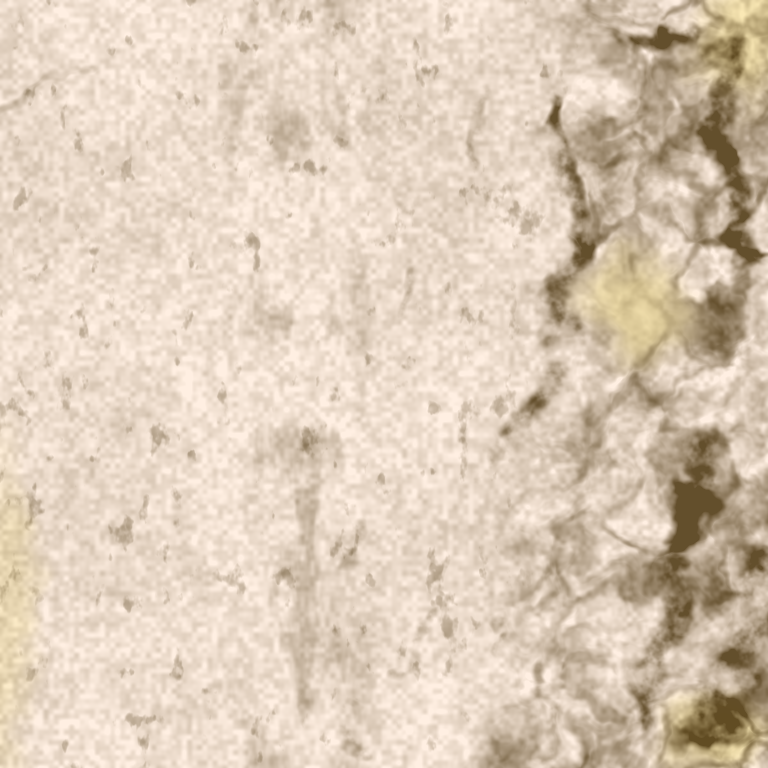
Write a Shadertoy shader that draws this texture.

```glsl
// Pale weathered plaster that breaks into crumbling stone along its right side.
// One darkness value gathers grain, stains, relief and crevices, and then
// blends from cream to dark umber; ochre tints the hollows.

float hash(vec2 p) {
    vec3 q = fract(p.xyx * vec3(0.1031, 0.1030, 0.0973));
    q += dot(q, q.yzx + 33.33);
    return fract((q.x + q.y) * q.z);
}

float noise(vec2 p) {
    vec2 i = floor(p), f = fract(p);
    f = f * f * (3.0 - 2.0 * f);
    return mix(mix(hash(i), hash(i + vec2(1, 0)), f.x),
               mix(hash(i + vec2(0, 1)), hash(i + vec2(1, 1)), f.x), f.y);
}

float fbm(vec2 p) {
    float sum = 0.0, amp = 0.5;
    for (int i = 0; i < 4; i++) {
        sum += amp * noise(p);
        p = mat2(1.6, 1.2, -1.2, 1.6) * p + 17.3;
        amp *= 0.5;
    }
    return sum;
}

// Gap between the two nearest cell centres: zero along the joints of lumps
float lumpJoint(vec2 p) {
    vec2 cell = floor(p);
    float near = 9.0, second = 9.0;
    for (int y = -1; y <= 1; y++)
    for (int x = -1; x <= 1; x++) {
        vec2 c = cell + vec2(x, y);
        float d = length(c + vec2(hash(c), hash(c + 71.0)) - p);
        second = min(second, max(near, d));
        near = min(near, d);
    }
    return second - near;
}

// Soft-edged stroke from a to b
float crack(vec2 p, vec2 a, vec2 b, float width) {
    vec2 ab = b - a;
    float t = clamp(dot(p - a, ab) / dot(ab, ab), 0.0, 1.0);
    return 1.0 - smoothstep(0.15 * width, width, length(p - a - ab * t));
}

float blob(vec2 p, vec2 centre, vec2 radius) {
    return 1.0 - smoothstep(0.3, 1.0, length((p - centre) / radius));
}

void mainImage(out vec4 fragColor, in vec2 fragCoord) {
    vec2 uv = fragCoord / iResolution.xy;
    vec2 warp = vec2(fbm(uv * 16.0), fbm(uv * 16.0 + 40.0)) - 0.47;
    vec2 p = uv + 0.07 * warp;
    float patches = fbm(uv * 7.0 + 5.0);
    float rough = smoothstep(-0.05, 0.08, p.x - mix(0.62, 0.74, uv.y));

    // Fine grain over the whole wall
    float dark = 0.03 + 0.24 * (noise(uv * 150.0) - 0.5)
                      + 0.15 * (noise(uv * 83.0 + 9.0) - 0.5);

    // Smooth plaster: broad stains, vertical smudges and small pits
    float plaster = 1.0 - rough;
    float band = exp(-pow((uv.x - 0.38) / 0.13, 2.0));
    dark += plaster * 0.22 * (patches - 0.47);
    dark += plaster * band * 0.30 * smoothstep(0.48, 0.75, fbm(uv * vec2(30, 12)));
    dark += plaster * 0.35 * smoothstep(0.64, 0.78, fbm(uv * vec2(48, 32) + 3.0));

    // Scattered short scars, denser towards the broken edge
    for (int i = 0; i < 14; i++) {
        float k = float(i);
        vec2 a = vec2(mix(0.3, 0.72, sqrt(hash(vec2(k, 3)))), hash(vec2(k, 8)));
        float angle = mix(0.4, 1.7, hash(vec2(k, 14)));
        vec2 b = a + mix(0.02, 0.07, hash(vec2(k, 21))) * vec2(cos(angle), sin(angle));
        dark += 0.30 * crack(p, a, b, 0.012) * smoothstep(0.3, 0.6, fbm(uv * 40.0));
    }
    dark += 0.18 * crack(p, vec2(0.0, 0.865), vec2(0.11, 0.92), 0.011);

    // Crumbled stone: lit relief, cavities and joints between lumps
    float height = fbm(p * 22.0);
    float relief = fbm((p + vec2(-0.012, 0.012)) * 22.0) - height;
    float cavity = 1.0 - smoothstep(0.28, 0.50, fbm(p * 17.0 + 31.0));
    float joint = 1.0 - smoothstep(0.0, 0.30, lumpJoint(p * 13.0));
    float rightward = smoothstep(0.7, 1.0, uv.x);
    joint *= smoothstep(0.36, 0.58, patches + 0.15 * rightward);
    dark += rough * (0.04 + 0.9 * relief + 0.36 * cavity
                     + (0.26 + 0.24 * rightward) * joint);

    // Main crevices
    float deep = crack(p, vec2(0.73, 0.87), vec2(0.75, 0.68), 0.017);
    deep = max(deep, crack(p, vec2(0.75, 0.68), vec2(0.73, 0.56), 0.030));
    deep = max(deep, crack(p, vec2(0.71, 0.51), vec2(0.68, 0.44), 0.022));
    deep = max(deep, crack(p, vec2(0.82, 0.94), vec2(0.90, 0.97), 0.022));
    deep = max(deep, crack(p, vec2(0.96, 0.95), vec2(0.93, 0.83), 0.025));
    deep = max(deep, crack(p, vec2(0.93, 0.83), vec2(0.98, 0.66), 0.025));
    deep = max(deep, crack(p, vec2(0.93, 0.41), vec2(0.88, 0.30), 0.033));
    deep = max(deep, crack(p, vec2(0.88, 0.25), vec2(0.84, 0.07), 0.030));
    deep = max(deep, crack(p, vec2(1.00, 0.27), vec2(0.92, 0.04), 0.040));
    dark += deep * (0.20 + 0.75 * smoothstep(0.25, 0.65, fbm(uv * 34.0)));

    // Ochre face beside the hollow, corner lichen and the left margin
    float face = blob(p, vec2(0.83, 0.60), vec2(0.10, 0.10));
    float ochre = max(face, blob(p, vec2(0.94, 0.04), vec2(0.10, 0.09)));
    ochre = max(ochre, blob(p, vec2(0.97, 0.95), vec2(0.09, 0.13)));
    ochre = max(ochre, 0.6 * blob(p, vec2(0.0, 0.20), vec2(0.07, 0.28)));
    dark = mix(dark, 0.45 * dark + 0.07, face);

    vec3 cream = vec3(0.94, 0.875, 0.815), umber = vec3(0.43, 0.35, 0.22);
    vec3 color = mix(cream, umber, clamp(dark, -0.12, 1.08));
    color *= mix(vec3(1.0), vec3(0.98, 0.97, 0.80), ochre);
    fragColor = vec4(clamp(color, 0.0, 1.0), 1.0);
}
```
